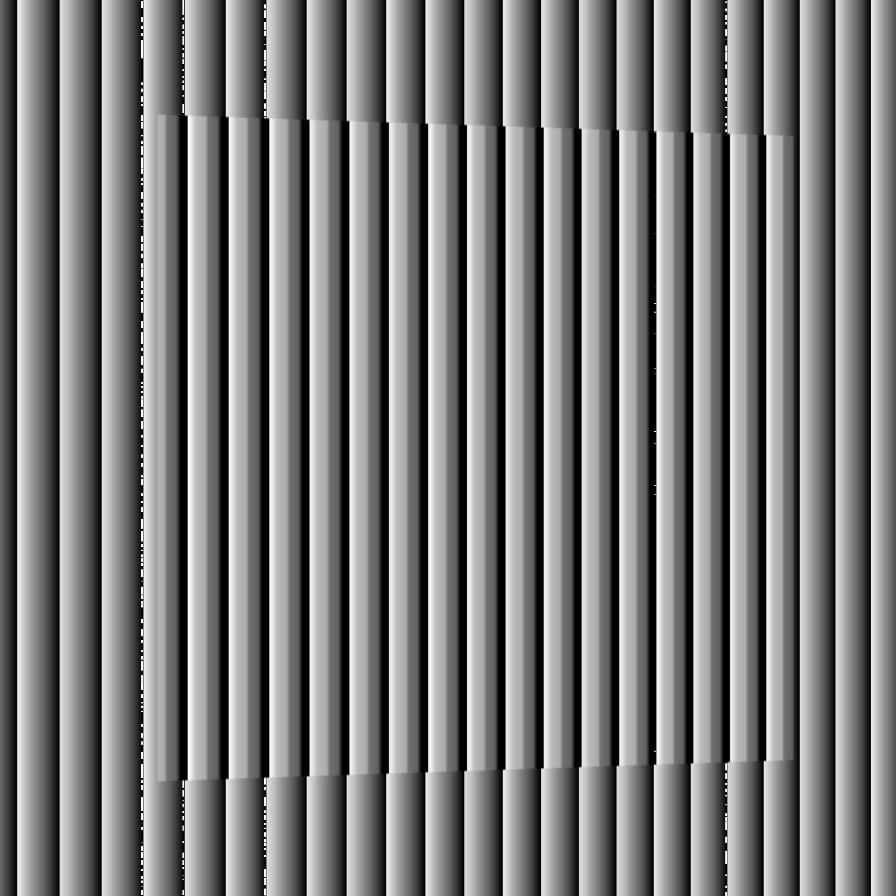
Write a three.js fragment shader that draws this pattern.

```glsl
// Upright fluted grey bars that narrow toward the right, as if seen at a slant.
// A tapering panel in the middle repeats the bars with a stepped shade and a
// small shift; a few bar edges are frayed by fine white specks.
#define FIRST_EDGE 0.0182   // left edge of bar zero
#define BAR_WIDTH 0.04763   // width of bar zero
#define NARROWING 0.004523  // perspective squeeze toward the right
#define PANEL_SHIFT 0.07    // panel offset, in bars
#define PANEL_LEFT 0.176
#define PANEL_RIGHT 0.887
#define PANEL_HALF 0.372    // panel half height at its left side
#define PANEL_TAPER 0.0335  // loss of half height across the canvas
#define EDGE 0.0014         // softness of edges
#define SPECK_ROWS 384.0
#define FRAYED_SHARE 0.3    // share of bars with a frayed edge

varying vec2 vUv;

float hash(vec2 p) {
  return fract(sin(dot(p, vec2(127.1, 311.7))) * 43758.5453);
}

// Random value along a bar edge, smooth between rows
float rowNoise(float y, float seed) {
  float row = floor(y);
  return mix(hash(vec2(row, seed)), hash(vec2(row + 1.0, seed)),
             smoothstep(0.0, 1.0, y - row));
}

// Distance along the row of bars, counted in bars
float barCoord(float x) {
  float d = x - FIRST_EDGE;
  return d / (BAR_WIDTH - NARROWING * d);
}

// Even ramp from white to black
float roundShade(float t) {
  return 1.0 - t - 0.04 * sin(6.2832 * t);
}

// White rim, light face, dark face, black gap
float steppedShade(float t) {
  return 1.0 - 0.3 * t
    - 0.2 * smoothstep(0.05, 0.25, t)
    - 0.2 * smoothstep(0.44, 0.54, t)
    - 0.38 * smoothstep(0.72, 0.88, t);
}

// 1 inside the tapering panel, 0 outside
float panelMask(vec2 p) {
  float halfHeight = PANEL_HALF - PANEL_TAPER * (p.x - PANEL_LEFT);
  float inside = min(min(p.x - PANEL_LEFT, PANEL_RIGHT - p.x),
                     halfHeight - abs(p.y - 0.5));
  return smoothstep(-EDGE, EDGE, inside);
}

vec3 bars(float n, float panel) {
  float id = floor(n);
  float t = n - id;
  float shade = clamp(panel > 0.5 ? steppedShade(t) : roundShade(t), 0.0, 1.0);

  // Highlights differ a little in strength and warmth
  float rim = 1.0 - smoothstep(0.0, 0.25, t);
  shade -= 0.1 * rim * hash(vec2(id, 3.0 + panel));
  vec3 tint = mix(vec3(1.0), vec3(1.0, 0.985, 0.97),
                  rim * hash(vec2(id, 9.0)));

  // Soft step from the black gap to the next white rim
  shade *= smoothstep(0.0, EDGE / BAR_WIDTH * 1.4, t);

  // Specks just before the next bar, sparser inside the panel
  float seed = id + 1.0 + 40.0 * panel;
  float frayed = step(1.0 - FRAYED_SHARE, hash(vec2(seed, 17.0)));
  float cut = mix(0.45, 0.88, panel);
  float speck = smoothstep(cut, cut + 0.1, rowNoise(vUv.y * SPECK_ROWS, seed));
  shade = mix(shade, 1.0, frayed * speck * smoothstep(0.95, 0.975, t));
  return tint * shade;
}

void main() {
  float n = barCoord(vUv.x);
  vec3 outer = bars(n, 0.0);
  vec3 inner = bars(n - PANEL_SHIFT, 1.0);
  gl_FragColor = vec4(mix(outer, inner, panelMask(vUv)), 1.0);
}
```
